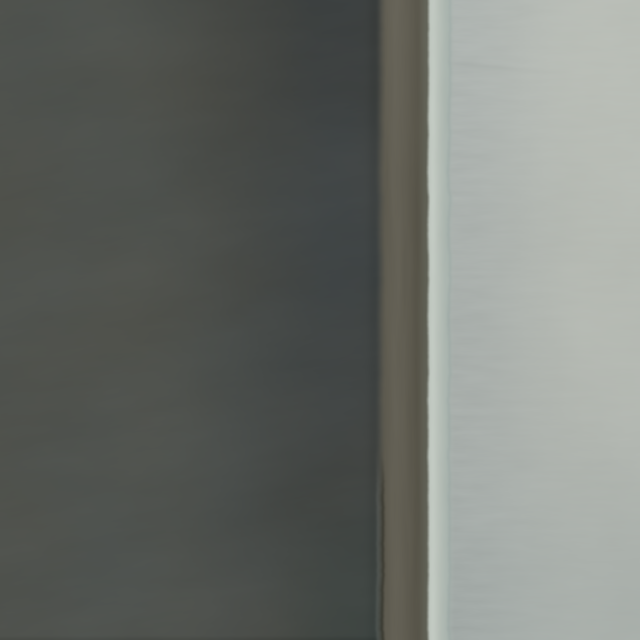
This texture is drawn by a three.js fragment shader. Its source:

```glsl
// A dark grey wall meets a pale wall at a narrow brown post with a lit edge.
// Vertical bands are blended across soft, slightly wavering borders, then
// shaded with broad gradients and stretched gradient noise for worn paint.

#define POST_LEFT 0.592
#define POST_RIGHT 0.669
#define TRIM_RIGHT 0.704
#define WAVER 0.0022
#define CLOUDING 0.022
#define BRUSHING 0.014
#define CRACK_TOP 0.31
#define DARK_WALL vec3(0.312, 0.322, 0.302)
#define DARK_SHADE vec3(0.258, 0.272, 0.266)
#define POST_BROWN vec3(0.362, 0.350, 0.306)
#define TRIM_LIGHT vec3(0.725, 0.755, 0.725)
#define PALE_WALL vec3(0.662, 0.685, 0.672)

varying vec2 vUv;

vec2 gradientAt(vec2 cell) {
  float angle = 6.2832 * fract(sin(dot(cell, vec2(127.1, 311.7))) * 43758.5);
  return vec2(cos(angle), sin(angle));
}

float gradientNoise(vec2 p) {
  vec2 i = floor(p);
  vec2 f = p - i;
  vec2 u = f * f * f * (f * (f * 6.0 - 15.0) + 10.0);
  vec2 e = vec2(1.0, 0.0);
  float low = mix(dot(gradientAt(i), f), dot(gradientAt(i + e.xy), f - e.xy), u.x);
  float high = mix(dot(gradientAt(i + e.yx), f - e.yx), dot(gradientAt(i + e.xx), f - e.xx), u.x);
  return mix(low, high, u.y);
}

float fbm(vec2 p) {
  float sum = 0.0;
  float gain = 0.6;
  for (int k = 0; k < 4; k++) {
    sum += gain * gradientNoise(p);
    p = p * 2.03 + 17.3;
    gain *= 0.5;
  }
  return sum;
}

// Soft vertical line, one at its centre
float line(float x, float centre, float width) {
  float d = (x - centre) / width;
  return exp(-d * d);
}

float edge(float x, float at, float softness) {
  return smoothstep(at - softness, at + softness, x);
}

vec3 darkWall(vec2 p) {
  float shade = smoothstep(0.22, 0.53, p.x + 0.05 * (p.y - 0.5));
  vec3 color = mix(DARK_WALL, DARK_SHADE, shade);
  color -= 0.018 * smoothstep(0.65, 1.0, p.y) * smoothstep(0.1, 0.4, p.x);
  // Cool and green casts drift along the wall
  float tint = fbm(p * vec2(3.2, 2.4) + 4.0);
  color += vec3(-0.010, 0.001, 0.012) * tint * 1.6;
  color += vec3(-0.008, 0.003, -0.004) * smoothstep(0.35, 0.0, p.y) * smoothstep(0.35, 0.56, p.x);
  color += vec3(-0.004, 0.0, 0.008) * line(p.x, 0.53, 0.06) * smoothstep(0.2, 0.8, p.y);
  color += CLOUDING * fbm(vec2(p.x * 4.0 - p.y, p.y * 8.0));
  return color + 0.4 * BRUSHING * fbm(vec2(p.x * 12.0, p.y * 55.0 - p.x * 10.0));
}

vec3 post(vec2 p) {
  vec3 color = POST_BROWN;
  color += 0.028 * line(p.x, 0.619, 0.015);
  color += vec3(0.01, 0.025, 0.025) * line(p.x, 0.667, 0.009);
  color -= 0.022 * line(p.x, 0.652, 0.008);
  color += 0.014 * smoothstep(0.65, 1.0, p.y);
  return color + BRUSHING * fbm(vec2(p.x * 110.0, p.y * 7.0));
}

vec3 trim(vec2 p) {
  vec3 color = TRIM_LIGHT + 0.035 * line(p.x, 0.676, 0.006);
  color -= vec3(0.055, 0.045, 0.040) * smoothstep(0.681, 0.699, p.x);
  return color + BRUSHING * fbm(vec2(p.x * 60.0, p.y * 15.0));
}

vec3 paleWall(vec2 p) {
  float light = smoothstep(0.70, 0.93, p.x) * (0.55 + 0.45 * smoothstep(0.05, 0.6, p.y));
  vec3 color = PALE_WALL + vec3(0.050, 0.044, 0.030) * light;
  color += 0.018 * smoothstep(0.45, 1.0, p.y);
  color -= vec3(0.025, 0.020, 0.018) * smoothstep(0.4, 0.0, p.y);
  // Horizontal brush marks gather beside the trim
  float nearTrim = exp(-(p.x - TRIM_RIGHT) * 13.0);
  color += BRUSHING * (0.5 + 1.8 * nearTrim) * fbm(vec2(p.x * 14.0, p.y * 85.0));
  color -= 0.018 * line(p.y, 0.902 - 0.1 * (p.x - TRIM_RIGHT), 0.004) * smoothstep(0.92, 0.72, p.x);
  return color + CLOUDING * fbm(p * vec2(5.0, 4.0) + 8.0);
}

void main() {
  vec2 p = vUv;
  float sway = WAVER * fbm(vec2(p.y * 28.0, 2.5));

  // Bands from left to right
  vec3 color = darkWall(p);
  color -= 0.018 * line(p.x, POST_LEFT - 0.007, 0.010);
  color = mix(color, post(p), edge(p.x + sway, POST_LEFT + 0.003, 0.009));
  color = mix(color, trim(p), edge(p.x + sway, POST_RIGHT, 0.0035));
  color = mix(color, paleWall(p), edge(p.x + 2.0 * sway, TRIM_RIGHT, 0.008));
  color -= vec3(0.030, 0.022, 0.018) * line(p.x + 2.0 * sway, TRIM_RIGHT - 0.002, 0.003);

  // Split paint at the foot of the post
  float split = smoothstep(CRACK_TOP, CRACK_TOP - 0.1, p.y);
  color -= 0.085 * split * line(p.x + 2.0 * sway, 0.598, 0.003);
  color += 0.045 * split * line(p.x + 2.0 * sway, 0.590, 0.003);
  color -= 0.025 * smoothstep(0.008, 0.0, p.y) * (1.0 - edge(p.x, POST_LEFT, 0.01));

  gl_FragColor = vec4(color, 1.0);
}
```
